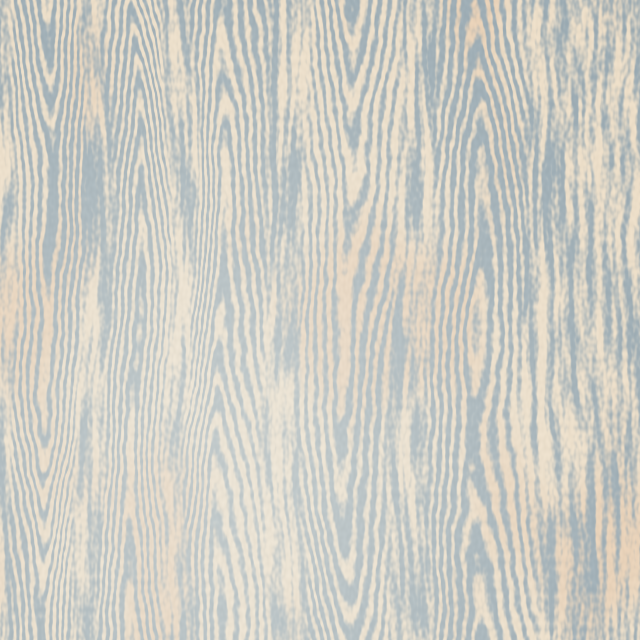
Write a three.js fragment shader that draws this texture.

```glsl
// Whitewashed wood veneer: blue-grey and cream growth rings in tall arches.
// Each upright panel takes contours of a height field (distance from its axis
// plus gradient noise); fine streaks cover the joints, a pale haze the middle.
#define BLUE vec3(0.595, 0.66, 0.695)
#define CREAM vec3(0.925, 0.865, 0.775)
#define PEACH vec3(0.90, 0.785, 0.67)
#define HAZE vec3(0.92, 0.92, 0.895)
#define RING_STEEPNESS 14.0
#define ARCH_RISE 7.0
#define ARCH_DRIFT 5.0
#define EDGE_SOFTNESS 0.38
#define HAZE_AMOUNT 0.5
#define TAU 6.2831853

varying vec2 vUv;

float hash(vec2 p) {
  return fract(sin(dot(p, vec2(127.1, 311.7))) * 43758.545);
}

// Dot product of a cell corner's random unit gradient with the offset to it
float corner(vec2 cell, vec2 offset) {
  float angle = TAU * hash(cell);
  return dot(vec2(cos(angle), sin(angle)), offset);
}

float gradientNoise(vec2 p) {
  vec2 i = floor(p), f = fract(p);
  vec2 s = f * f * f * (f * (f * 6.0 - 15.0) + 10.0);
  vec2 e = vec2(1.0, 0.0);
  float low = mix(corner(i, f), corner(i + e.xy, f - e.xy), s.x);
  float high = mix(corner(i + e.yx, f - e.yx), corner(i + e.xx, f - e.xx), s.x);
  return mix(low, high, s.y);
}

// Height field of one panel; whole numbers are successive growth rings
float ringHeight(vec2 p, float panel, float fromAxis) {
  vec2 seed = vec2(17.3, 9.7) * panel;
  float rise = hash(vec2(panel, 3.0)) < 0.5 ? -ARCH_RISE : ARCH_RISE;
  float h = RING_STEEPNESS * sqrt(fromAxis * fromAxis + 0.003);
  h += rise * p.y + ARCH_DRIFT * gradientNoise(p * vec2(2.0, 1.6) + seed);
  h += 0.9 * gradientNoise(p * vec2(14.0, 5.0) + seed);
  h += 0.28 * gradientNoise(p * vec2(60.0, 32.0));
  return h;
}

// Thin upright grain lines
float streaks(vec2 p) {
  float broad = gradientNoise(p * vec2(78.0, 5.0) + 31.0);
  float thin = gradientNoise(p * vec2(135.0, 14.0) + 57.0);
  return broad + 0.65 * thin;
}

void main() {
  // Gentle sideways wander of all the grain
  vec2 p = vUv;
  p.x += 0.035 * gradientNoise(vUv * vec2(3.0, 1.7) + 5.0);
  p.x += 0.006 * gradientNoise(vUv * vec2(16.0, 9.0) + 11.0);

  // Panels: narrow on the left, wider on the right
  float across = min(7.14 * p.x - 0.5, 5.0 * p.x + 0.25);
  float panel = floor(across + 0.5);
  float fromAxis = across - panel;

  // Arched rings fade into straight streaks at joints and far right
  float ring = 0.45 * cos(TAU * ringHeight(p, panel, fromAxis));
  float ragged = abs(fromAxis) + 0.12 * gradientNoise(p * vec2(9.0, 3.0) + 71.0);
  float straight = smoothstep(0.28, 0.42, ragged);
  straight = max(straight, smoothstep(0.44, 0.49, abs(fromAxis)));
  straight = max(straight, 0.75 * smoothstep(4.4, 4.6, across));
  float grain = mix(ring, streaks(p), straight);

  // Broad patches of either tone and small pores
  float patches = gradientNoise(p * vec2(9.0, 2.2) + 43.0);
  float pores = gradientNoise(vUv * vec2(185.0, 95.0) + 83.0);
  grain += 0.42 * patches + 0.3 * pores;
  float cream = smoothstep(-EDGE_SOFTNESS, EDGE_SOFTNESS, grain);

  // Colour: warm tints in the cream, then the haze
  float warmth = smoothstep(0.02, 0.4, gradientNoise(p * vec2(6.0, 3.0) + 19.0));
  vec3 color = mix(BLUE, mix(CREAM, PEACH, 0.7 * warmth), cream);
  vec2 fromGlow = (vUv - vec2(0.36, 0.27)) * vec2(1.1, 0.9);
  float haze = HAZE_AMOUNT * exp(-3.2 * dot(fromGlow, fromGlow));
  color = mix(color, HAZE, haze);
  color += 0.025 * pores;
  gl_FragColor = vec4(color, 1.0);
}
```
